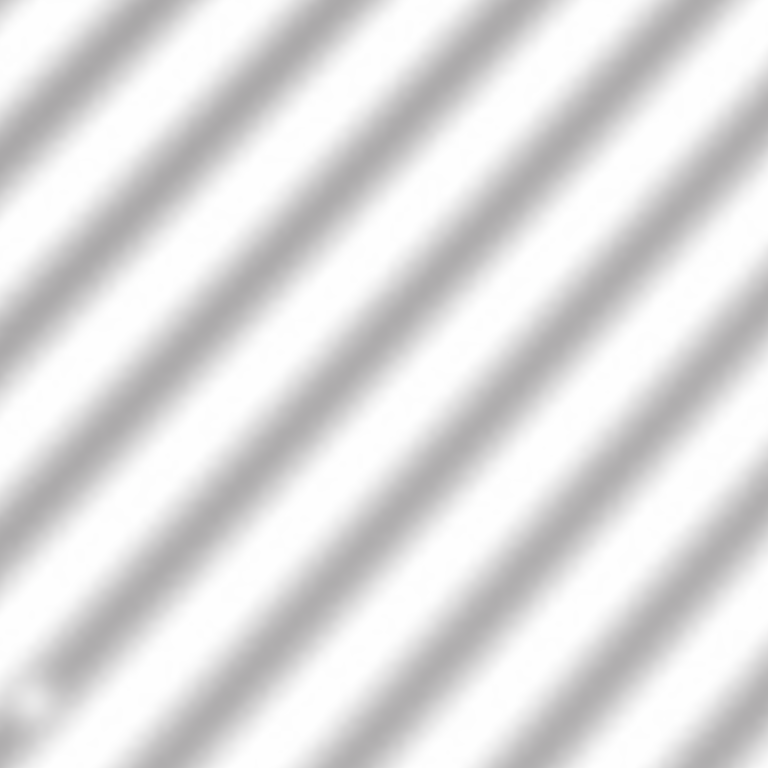
Give the GLSL for this pattern, as a three.js fragment shader.

```glsl
// Soft grey diagonal stripes rising to the right over near-white.
// A bent linear phase is repeated with fract and shaded by a smooth falloff;
// one stripe fades briefly near the lower left, and faint mottling adds wear.
varying vec2 vUv;

float hash(vec2 p) {
  return fract(sin(dot(p, vec2(127.1, 311.7))) * 4375.85);
}

float valueNoise(vec2 p) {
  vec2 cell = floor(p);
  vec2 f = fract(p);
  f = f * f * (3.0 - 2.0 * f);
  float low = mix(hash(cell), hash(cell + vec2(1.0, 0.0)), f.x);
  float high = mix(hash(cell + vec2(0.0, 1.0)), hash(cell + 1.0), f.x);
  return mix(low, high, f.y);
}

// Distance to the nearest stripe centre, in stripe periods
float stripeDistance(vec2 p) {
  vec2 c = p - 0.5;
  float bend = 0.15 * (c.y * c.y - c.x * c.x);
  float phase = p.x / 0.2357 + (1.0 - p.y) / 0.2516 - 0.845 - bend;
  return abs(fract(phase + 0.5) - 0.5);
}

void main() {
  float mottle = valueNoise(vUv * 96.0) - 0.5;

  // Blurred stripe with a slightly uneven edge
  float d = stripeDistance(vUv) + 0.012 * mottle;
  float ink = 1.0 - smoothstep(0.0, 0.41, d);

  // Worn break across one stripe
  vec2 fromBreak = (vUv - vec2(0.043, 0.086)) / 0.036;
  ink *= 1.0 - 0.72 * exp(-dot(fromBreak, fromBreak));

  // Stripes are a little darker toward the upper left
  float corner = smoothstep(0.2, 1.0, 0.5 * (vUv.y + 1.0 - vUv.x));
  vec3 paper = vec3(0.995);
  vec3 grey = vec3(0.69, 0.683, 0.686) - 0.025 * corner;
  vec3 color = mix(paper, grey, ink) + 0.006 * mottle;

  gl_FragColor = vec4(color, 1.0);
}
```
